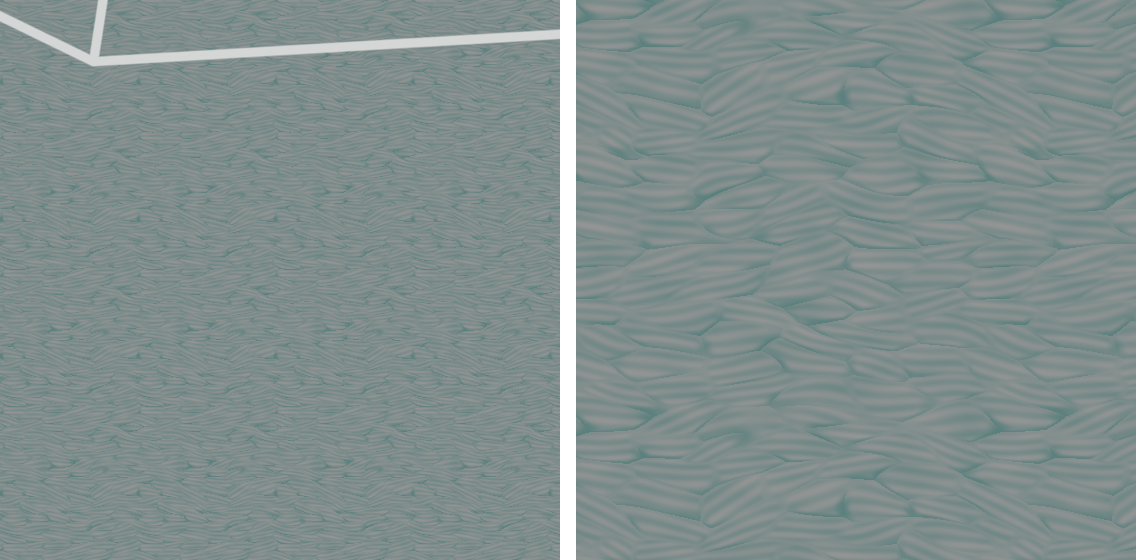
Left: the whole. Right: its middle third, enlarged.
Give the GLSL for this pattern, as a Shadertoy shader.

```glsl
// Tiled grey-teal rippled surface, crossed by three pale lines that meet at a corner.

const float TAU = 6.2831853;

vec2 hash2(vec2 p) {
    vec3 a = fract(p.xyx * vec3(0.1031, 0.1030, 0.0973));
    a += dot(a, a.yzx + 33.33);
    return fract((a.xx + a.yz) * a.zy);
}

float cornerGradient(vec2 cell, vec2 offset, vec2 period) {
    float angle = TAU * hash2(mod(cell, period) + 17.0).x;
    return dot(vec2(cos(angle), sin(angle)), offset);
}

// Gradient noise that wraps after a whole number of cells
float tiledNoise(vec2 p, vec2 period) {
    vec2 i = floor(p), f = fract(p);
    vec2 w = f * f * f * (f * (f * 6.0 - 15.0) + 10.0);
    vec2 e = vec2(1.0, 0.0);
    return mix(
        mix(cornerGradient(i, f, period), cornerGradient(i + e, f - e, period), w.x),
        mix(cornerGradient(i + e.yx, f - e.yx, period), cornerGradient(i + e.xx, f - e.xx, period), w.x),
        w.y);
}

// Brightness of the ripples: sheared cells, each combed by its own fine stripes
float ripples(vec2 t, float pixel) {
    vec2 cells = vec2(6.0, 15.0);
    t.y += 0.022 * tiledNoise(t * vec2(5.0, 8.0), vec2(5.0, 8.0));
    t.x += 0.03 * tiledNoise(t * vec2(4.0, 9.0) + 0.5, vec2(4.0, 9.0));
    vec2 base = floor(t * cells);

    float nearest = 9.0, second = 9.0, slope = 0.0, phase = 0.0;
    vec2 local = vec2(0.0);
    for (int y = -2; y <= 2; y++)
    for (int x = -1; x <= 1; x++) {
        vec2 id = base + vec2(x, y);
        vec2 wrapped = mod(id, cells);
        vec2 center = (id + 0.15 + 0.7 * hash2(wrapped)) / cells;
        vec2 d = t - center;

        // Slopes are steep and V-shaped in one part of the tile, gentle elsewhere
        vec2 rnd = hash2(wrapped + 41.0);
        vec2 fromSteep = fract(center - vec2(0.57, 0.44) + 0.5) - 0.5;
        float steep = exp(-dot(fromSteep * fromSteep, vec2(14.0, 9.0)));
        float s = (rnd.x - 0.5) * 0.55 + steep * clamp(fromSteep.x * 6.0, -0.6, 0.6);

        float dist = length(vec2(d.x, d.y - s * d.x) * cells);
        if (dist < nearest) {
            second = nearest;
            nearest = dist;
            local = d;
            slope = s;
            phase = rnd.y;
        } else {
            second = min(second, dist);
        }
    }

    // Fine stripes, faded at cell borders and when too small to resolve
    float edge = second - nearest;
    float across = local.y - slope * local.x + (phase - 0.5) * 2.0 * local.x * local.x;
    float stripe = sin(TAU * (34.0 * across + phase));
    stripe *= smoothstep(0.0, 0.2, edge) * (1.0 - smoothstep(0.3, 0.6, 34.0 * pixel));

    // Dark creases under the cells, broken up by noise
    float under = smoothstep(0.1, -0.35, (local.y - slope * local.x) * cells.y);
    float patchy = smoothstep(-0.25, 0.3, tiledNoise(t * vec2(7.0, 11.0), vec2(7.0, 11.0)));
    float crease = (1.0 - smoothstep(0.0, 0.3, edge)) * under * patchy;

    float mottle = tiledNoise(t * vec2(8.0, 20.0), vec2(8.0, 20.0));
    return 0.68 + 0.19 * stripe + 0.3 * mottle - 0.6 * crease;
}

float segment(vec2 p, vec2 a, vec2 b) {
    vec2 ab = b - a;
    return length(p - a - ab * clamp(dot(p - a, ab) / dot(ab, ab), 0.0, 1.0));
}

void mainImage(out vec4 fragColor, in vec2 fragCoord) {
    vec2 uv = fragCoord / iResolution.xy;
    float pixel = 1.0 / iResolution.y;
    float tile = 0.245;

    // Rippled ground
    float shade = ripples(uv / tile, pixel / tile);
    vec3 color = mix(vec3(0.35, 0.50, 0.49), vec3(0.575, 0.582, 0.58), clamp(shade, 0.0, 1.1));

    // Pale lines from one corner to the canvas borders
    vec2 corner = vec2(0.167, 0.890);
    float d = segment(uv, corner, vec2(-0.02, 0.981));
    d = min(d, segment(uv, corner, vec2(0.187, 1.02)));
    d = min(d, segment(uv, corner, vec2(1.02, 0.940)));
    float soft = max(pixel, 0.002);
    float line = 1.0 - smoothstep(0.0085 - soft, 0.0085 + soft, d);
    color = mix(color, vec3(0.845, 0.85, 0.85), line * 0.97);

    fragColor = vec4(color, 1.0);
}
```
